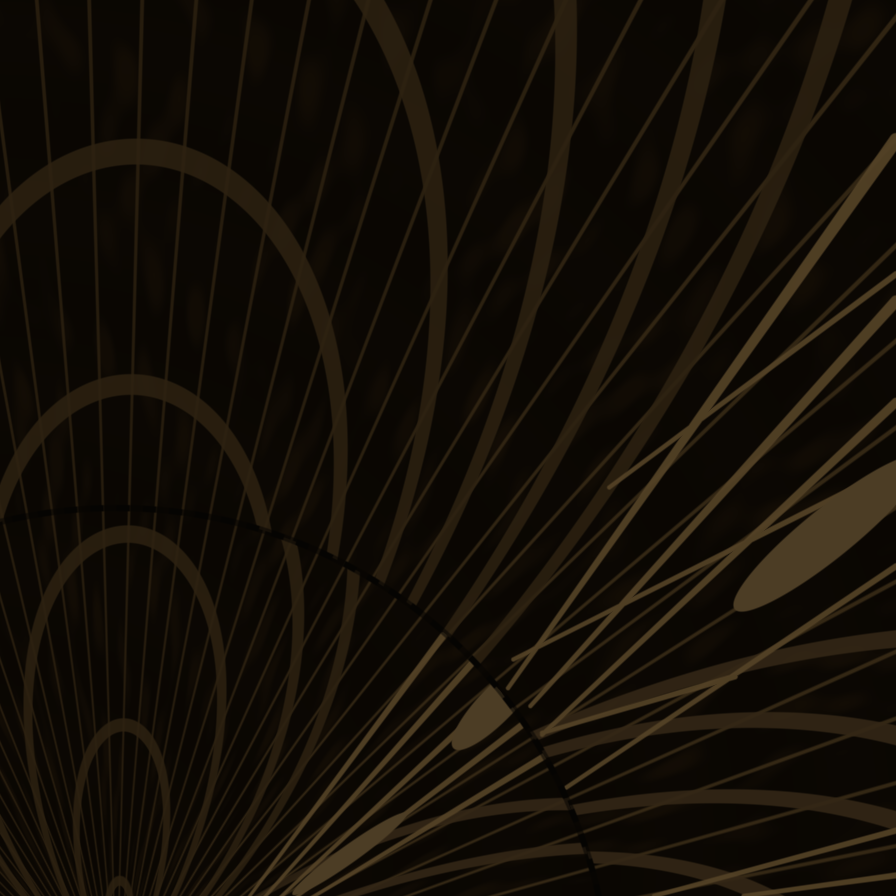
Reproduce this background procedurally as a Shadertoy shader.

```glsl
float stroke(float d, float halfWidth) {
    float soft = 0.7 / iResolution.y + 0.0005;
    return 1.0 - smoothstep(halfWidth - soft, halfWidth + soft, d);
}

// Parabolic arch in polar space: shape = (apex radius, curvature)
float arch(float r, float a, vec2 shape) {
    float d = abs(r - shape.x + shape.y * a * a);
    float slope = 2.0 * shape.y * a / max(r, 0.05);
    float tilt = sqrt(1.0 + slope * slope);
    float halfWidth = (0.004 + 0.011 * r) * mix(0.5, 1.0, 1.0 / tilt);
    return stroke(d / tilt, halfWidth);
}

// Straight blade, wide at its first end and narrow at its second
float blade(vec2 p, vec4 ends, float wide, float narrow) {
    vec2 axis = ends.zw - ends.xy;
    float t = clamp(dot(p - ends.xy, axis) / dot(axis, axis), 0.0, 1.0);
    return stroke(length(p - ends.xy - axis * t), mix(wide, narrow, t));
}

float petal(vec2 p, vec2 center, vec2 size, float angle) {
    float c = cos(angle), s = sin(angle);
    vec2 q = mat2(c, -s, s, c) * (p - center);
    float k = length(q / size);
    float d = k * (k - 1.0) / max(length(q / (size * size)), 0.001);
    return stroke(d, 0.0);
}

void mainImage(out vec4 fragColor, in vec2 fragCoord) {
    vec2 p = fragCoord / iResolution.xy;
    vec2 fromHub = p - vec2(0.130, -0.118);
    float r = length(fromHub);
    float a = atan(fromHub.x, fromHub.y);
    float ring = 0.551;
    float outside = smoothstep(-0.001, 0.001, r - ring);

    // Dark ground with faint radial mottling
    float mottle = sin(a * 59.0 + 2.0 * sin(r * 17.0)) * sin(r * 23.0 - a * 31.0);
    mottle += 0.5 * sin(a * 117.0 + r * 9.0) * sin(r * 41.0 + a * 13.0);
    vec3 color = vec3(0.043, 0.028, 0.010);
    color += vec3(0.030, 0.020, 0.008) * smoothstep(0.1, 1.3, mottle);
    color *= 0.94 + 0.06 * sin(r * 31.0 + a * 5.0);

    // Fine rays
    float spacing = 0.0532 + 0.008 * a;
    float n = (a - 0.0257) / spacing;
    float rayDist = abs(fract(n + 0.5) - 0.5) * spacing * r;
    float toRight = smoothstep(0.1, 0.95, a);
    vec3 rayColor = mix(vec3(0.17, 0.125, 0.06), vec3(0.23, 0.175, 0.09), toRight);
    color = mix(color, rayColor, 0.85 * stroke(rayDist, 0.0007 + 0.0013 * r));

    // Nested arches around the upright axis and the sideways axis
    vec2 outerUp[6] = vec2[6](vec2(0.689, 1.8), vec2(0.949, 2.22), vec2(1.276, 2.56),
        vec2(1.704, 3.1), vec2(2.135, 3.2), vec2(2.522, 3.2));
    vec2 innerUp[5] = vec2[5](vec2(0.522, 1.75), vec2(0.309, 1.7), vec2(0.135, 1.7),
        vec2(0.68, 1.2), vec2(0.82, 1.2));
    vec2 outerSide[4] = vec2[4](vec2(0.833, 2.56), vec2(1.094, 2.9),
        vec2(1.185, 2.0), vec2(1.602, 2.9));
    vec2 innerSide[2] = vec2[2](vec2(0.909, 2.9), vec2(0.833, 1.41));
    float up = a - 0.028, side = a - 1.606;
    float outerArches = 0.0, innerArches = 0.0, sideArches = 0.0;
    for (int i = 0; i < 6; i++) outerArches = max(outerArches, arch(r, up, outerUp[i]));
    for (int i = 0; i < 5; i++) innerArches = max(innerArches, arch(r, up, innerUp[i]));
    for (int i = 0; i < 4; i++)
        sideArches = max(sideArches, outside * arch(r, side, outerSide[i]));
    for (int i = 0; i < 2; i++)
        sideArches = max(sideArches, (1.0 - outside) * arch(r, side, innerSide[i]));
    float upArches = mix(innerArches, outerArches, outside);
    color = mix(color, vec3(0.175, 0.13, 0.065), 0.85 * upArches);
    color = mix(color, vec3(0.20, 0.15, 0.085), 0.9 * sideArches * smoothstep(0.8, 1.0, a));

    // Bright blades on both sides of the ring
    vec4 outerBlades[9] = vec4[9](
        vec4(1.0, 0.844, 0.567, 0.232), vec4(1.0, 0.664, 0.592, 0.212),
        vec4(1.0, 0.551, 0.605, 0.180), vec4(1.0, 0.368, 0.632, 0.121),
        vec4(1.0, 0.694, 0.680, 0.456), vec4(1.0, 0.479, 0.573, 0.264),
        vec4(0.82, 0.245, 0.605, 0.182), vec4(1.0, 0.073, 0.73, 0.0),
        vec4(1.0, 0.023, 0.83, 0.0));
    float blades = 0.0;
    for (int i = 0; i < 9; i++) {
        float wide = i < 3 ? 0.0075 - 0.0012 * float(i) : 0.0034;
        blades = max(blades, outside * blade(p, outerBlades[i], wide, 0.0024));
    }
    for (int i = 0; i < 5; i++) {
        float f = float(i);
        vec4 ends = vec4(0.495 + 0.031 * f, 0.291 - 0.032 * f, 0.275 + 0.017 * f, -0.005);
        blades = max(blades, (1.0 - outside) * blade(p, ends, 0.0038, 0.0018));
    }
    color = mix(color, vec3(0.33, 0.26, 0.15), 0.92 * blades);

    // Petals
    float petals = petal(p, vec2(0.925, 0.405), vec2(0.135, 0.028), 0.68);
    petals = max(petals, petal(p, vec2(0.390, 0.047), vec2(0.078, 0.010), 0.62));
    petals = max(petals, (1.0 - outside) * petal(p, vec2(0.555, 0.215), vec2(0.07, 0.02), 0.8));
    color = mix(color, vec3(0.30, 0.24, 0.145), petals);

    // Dashed dark seam along the ring
    float dash = 0.55 + 0.45 * smoothstep(-0.3, 0.3, sin(a * 118.0));
    color = mix(color, vec3(0.02, 0.014, 0.006), dash * stroke(abs(r - ring), 0.0035));

    fragColor = vec4(color, 1.0);
}
```
